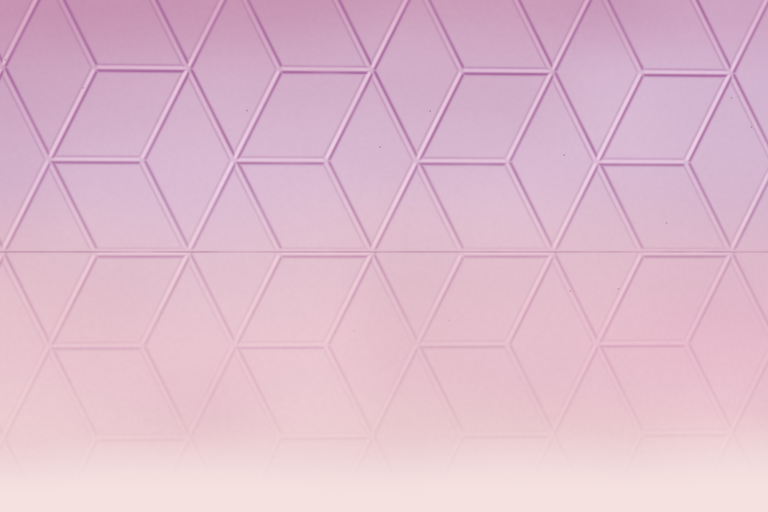
Give the GLSL for this pattern, as a WebGL 2 fragment shader.

```glsl
#version 300 es
precision highp float;

uniform vec2 u_resolution;
out vec4 fragColor;

float hash(vec2 p) {
  vec3 q = fract(vec3(p.xyx) * 0.1031);
  q += dot(q, q.yzx + 33.33);
  return fract((q.x + q.y) * q.z);
}

float noise(vec2 p) {
  vec2 i = floor(p), f = fract(p);
  f = f * f * (3.0 - 2.0 * f);
  return mix(mix(hash(i), hash(i + vec2(1, 0)), f.x),
             mix(hash(i + vec2(0, 1)), hash(i + vec2(1, 1)), f.x), f.y);
}

float bell(float x, float width) {
  return exp(-x * x / (width * width));
}

// Lit side in x, shaded side in y, for the nearest copy of one ridge.
// The tile spans 4 by 2 lattice steps.
vec2 ridge(vec2 cell, vec2 middle, vec2 halfSpan, vec2 gain) {
  vec2 stepSize = vec2(0.0886, 0.178);
  vec2 d = cell - middle;
  d = (d - vec2(4, 2) * round(d / vec2(4, 2))) * stepSize;
  vec2 span = halfSpan * stepSize;
  vec2 along = normalize(span);
  float across = dot(d, vec2(-along.y, along.x));
  float overrun = abs(dot(d, along)) - length(span);
  float inside = 1.0 - smoothstep(-0.008, 0.001, overrun);
  float lit = bell(across - 0.001, 0.0038);
  float shade = bell(across + 0.005, 0.0034) + 0.35 * bell(across - 0.0065, 0.0026);
  return vec2(lit, shade) * gain * inside;
}

vec2 lattice(vec2 cell) {
  vec2 relief = vec2(0);
  for (int i = 0; i < 6; i++) {
    int column = i % 3;
    bool upper = i > 2;
    bool rising = (column == 0) != upper;
    vec2 middle = vec2(vec3(0.5, 1.5, 3.5)[column], upper ? 1.5 : 0.5);
    vec2 halfSpan = vec2(rising ? 0.5 : -0.5, 0.5);
    vec2 gain = rising ? vec2(0.9, 0.9) : vec2(0.3, 0.85);
    relief = max(relief, ridge(cell, middle, halfSpan, gain));
  }
  for (int i = 0; i < 2; i++) {
    vec2 middle = vec2(3 - i, i);
    relief = max(relief, ridge(cell, middle, vec2(1, 0), vec2(0.6, 1.0)));
  }
  return relief;
}

// Lilac at the top, rose below, with soft clouds of tint
vec3 wallTint(vec2 p) {
  float cloud = noise(p * 2.6 + 4.0) - 0.5;
  float y = p.y + 0.09 * cloud;
  vec3 c = mix(vec3(0.92, 0.80, 0.815), vec3(0.908, 0.77, 0.81), smoothstep(0.1, 0.28, y));
  c = mix(c, vec3(0.88, 0.745, 0.80), smoothstep(0.32, 0.52, y));
  c = mix(c, vec3(0.845, 0.72, 0.815), smoothstep(0.48, 0.68, y));
  c = mix(c, vec3(0.825, 0.685, 0.785), smoothstep(0.68, 0.88, y));
  c = mix(c, vec3(0.79, 0.60, 0.715), smoothstep(0.84, 1.02, y));
  float rightSide = smoothstep(0.8, 1.5, p.x);
  c += rightSide * smoothstep(0.55, 0.9, p.y) * vec3(0.015, 0.04, 0.045);
  c -= (1.0 - smoothstep(0.0, 0.5, p.x)) * smoothstep(0.5, 0.9, p.y) * vec3(0.02, 0.035, 0.025);
  vec2 blush = (p - vec2(1.4, 0.33)) / vec2(0.35, 0.14);
  c -= exp(-dot(blush, blush)) * vec3(0.0, 0.03, 0.01);
  return c + 0.04 * (noise(p * 5.0 + 9.0) - 0.5) * vec3(0.7, 1.0, 0.8);
}

void main() {
  vec2 p = gl_FragCoord.xy / u_resolution.y;
  float pixel = 1.0 / u_resolution.y;

  // Slightly skewed view of the wall, lower panel set a little down
  float t = (p.x - 0.004) / 0.3656;
  float column = t + 0.0072 * t * t;
  bool upperPanel = p.y > 0.508;
  float row = (p.y - (upperPanel ? 0.508 : 0.504)) / (0.1806 - 0.0043 * p.x);
  vec2 relief = lattice(vec2(column * 4.0, row));
  if (upperPanel) relief *= smoothstep(0.508, 0.518, p.y);

  // Raised lines, fading downwards and unevenly worn
  vec3 color = wallTint(p);
  float strength = mix(0.15, 1.0, smoothstep(0.08, 0.6, p.y));
  strength *= 0.75 + 0.5 * noise(p * 14.0);
  vec3 shadow = mix(color * vec3(0.9, 0.82, 0.89), vec3(0.66, 0.42, 0.62), smoothstep(0.42, 0.85, p.y));
  vec3 light = color + mix(vec3(0.02, 0.025, 0.02), vec3(0.09, 0.1, 0.08), smoothstep(0.2, 0.8, p.y));
  color = mix(color, shadow, clamp(relief.y * strength, 0.0, 1.0));
  color = mix(color, light, clamp(relief.x * (0.2 + 0.8 * strength), 0.0, 1.0));

  // Panel seam
  float seam = bell(p.y - 0.508, max(0.0018, pixel * 0.7));
  color = mix(color, vec3(0.73, 0.55, 0.65), seam * (0.25 + 0.5 * noise(vec2(p.x * 25.0, 2.0))));

  // Sparse specks and fine grain
  vec2 spot = p * 22.0;
  vec2 id = floor(spot);
  vec2 center = 0.2 + 0.6 * vec2(hash(id + 3.1), hash(id + 17.7));
  float speck = 1.0 - smoothstep(0.015, 0.06, length(fract(spot) - center));
  color -= 0.14 * speck * step(0.96, hash(id + 41.0)) * smoothstep(0.25, 0.5, p.y);
  color += 0.01 * (noise(p * 170.0) - 0.5);

  // Pale mist along the bottom
  float mistTop = 0.135 + 0.03 * smoothstep(0.5, 1.4, p.x) + 0.04 * (noise(p * vec2(4, 3)) - 0.5);
  float mist = 1.0 - smoothstep(0.025, mistTop + 0.03, p.y);
  color = mix(color, vec3(0.96, 0.885, 0.88), mist);
  fragColor = vec4(color, 1.0);
}
```
